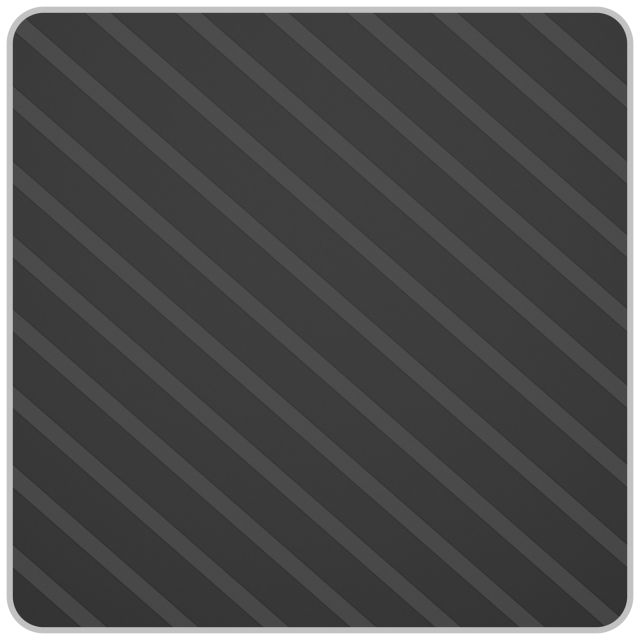
This pattern is drawn by a WebGL 1 fragment shader. Its source:

```glsl
precision highp float;

uniform vec2 u_resolution;

const float TAU = 6.2831853;

// Frame, in canvas units
const float FRAME_OUTER = 0.0104;
const float FRAME_INNER = 0.0200;
const float CORNER_RADIUS = 0.058;

// Stripes
const vec2 REPEATS = vec2(7.0, 8.0);
const float STRIPE_HALF_WIDTH = 0.0130;
const float STRIPE_SHIFT = -0.047;
const float SPACING_DRIFT = 0.05;
const float DRIFT_PEAK = 2.4;
const float GROOVE_WIDTH = 0.0035;
const float GROOVE_DEPTH = 0.026;

// Colours and light
const vec3 PAPER = vec3(1.0);
const vec3 FRAME = vec3(0.76);
const vec3 BAND = vec3(0.246);
const vec3 STRIPE = vec3(0.301);
const vec2 LIGHT_CENTRE = vec2(0.5, 0.27);
const float BAND_FALLOFF = 0.065;
const float STRIPE_FALLOFF = 0.040;
const float GRAIN_CELLS = 384.0;
const float GRAIN_STRENGTH = 0.005;

float hash(vec2 p) {
  return fract(sin(dot(p, vec2(12.9898, 78.233))) * 43758.5453);
}

float roundedBox(vec2 p, float halfSize, float radius) {
  vec2 q = abs(p) - halfSize + radius;
  return length(max(q, 0.0)) + min(max(q.x, q.y), 0.0) - radius;
}

float coverage(float dist, float pixel) {
  return 1.0 - smoothstep(-0.7 * pixel, 0.7 * pixel, dist);
}

// Signed distance to the edge of the nearest diagonal stripe
float stripeDistance(vec2 p) {
  float span = 1.0 - 2.0 * FRAME_INNER;
  vec2 local = (p - FRAME_INNER) / span;
  float phase = local.x * REPEATS.x - local.y * REPEATS.y - STRIPE_SHIFT;
  float index = floor(phase + 0.5);
  float drift = SPACING_DRIFT * cos(TAU * (index - DRIFT_PEAK) / REPEATS.x);
  float offset = (phase - index - drift) * span / length(REPEATS);
  return abs(offset) - STRIPE_HALF_WIDTH;
}

vec3 panel(vec2 p, float pixel) {
  float dist = stripeDistance(p);
  vec2 fromLight = p - LIGHT_CENTRE;
  float dimming = dot(fromLight, fromLight);

  vec3 band = BAND - BAND_FALLOFF * dimming;
  vec3 stripe = STRIPE - STRIPE_FALLOFF * dimming;

  // Dark groove along both sides of each stripe
  float groove = 1.0 - smoothstep(0.0, GROOVE_WIDTH, dist);
  band -= GROOVE_DEPTH * groove;

  float grain = hash(floor(p * GRAIN_CELLS)) - 0.5;
  return mix(band, stripe, coverage(dist, pixel)) + GRAIN_STRENGTH * grain;
}

void main() {
  vec2 uv = gl_FragCoord.xy / u_resolution;
  vec2 p = vec2(uv.x, 1.0 - uv.y);
  float pixel = 1.0 / min(u_resolution.x, u_resolution.y);

  float outer = roundedBox(p - 0.5, 0.5 - FRAME_OUTER, CORNER_RADIUS);
  float inner = outer + FRAME_INNER - FRAME_OUTER;

  vec3 color = mix(PAPER, FRAME, coverage(outer, pixel));
  color = mix(color, panel(p, pixel), coverage(inner, pixel));
  gl_FragColor = vec4(color, 1.0);
}
```
